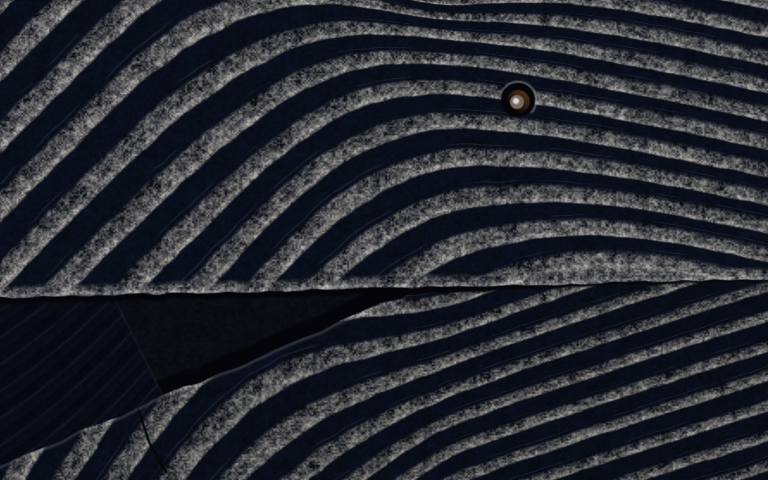
Write a Shadertoy shader that draws this texture.

```glsl
// Two weathered corrugated slabs in raking light, with a dark gap and a bolt.
// Hyperbolic bends give each slab a groove index; its fractional part shapes
// shadow, lit lip and grainy stone. Layout space: 480 high, y pointing down.
const vec3 NAVY = vec3(0.037, 0.057, 0.108);
const vec3 INK = vec3(0.018, 0.021, 0.034);
const vec3 PALE = vec3(0.68, 0.67, 0.65);

float hash(vec2 p) {
    return fract(sin(dot(p, vec2(127.1, 311.7))) * 43758.5453);
}
float noise(vec2 p) {
    vec2 i = floor(p), f = fract(p);
    f = f * f * (3.0 - 2.0 * f);
    return mix(mix(hash(i), hash(i + vec2(1, 0)), f.x),
               mix(hash(i + vec2(0, 1)), hash(i + vec2(1, 1)), f.x), f.y);
}
// Mineral grain: broad mottling plus fine flecks
float grain(vec2 p) {
    return 0.24 * noise(p * 0.09) + 0.36 * noise(p * 0.27) + 0.4 * noise(p * 0.58 + 17.0);
}
// 1 where d is negative, with an edge of width w
float inside(float d, float w) {
    return 1.0 - smoothstep(-w, w, d);
}
// Soft line of width w around d = 0
float glow(float d, float w) {
    return exp(-d * d / (w * w));
}
// Smooth bend joining two straight slopes: tilt - swing and tilt + swing
float bend(float x, float tilt, float swing, float radius) {
    return tilt * x + swing * sqrt(x * x + radius * radius);
}
// Inverts d = spacing * n + spread * n * n
float grooveIndex(float d, float spacing, float spread) {
    float q = spacing * spacing;
    return 2.0 * d / (spacing + sqrt(max(q + 4.0 * spread * d, 0.05 * q)));
}
float segment(vec2 p, vec2 a, vec2 b) {
    vec2 v = b - a;
    return length(p - a - v * clamp(dot(p - a, v) / dot(v, v), 0.0, 1.0));
}

// One slab: n is the groove index, depth the half width of the shadow
vec3 corrugation(vec2 p, float n, float depth, float softness, float cut) {
    float w = 0.7 * fwidth(n) + 0.012;
    float f = fract(n + 0.5) - 0.5;
    float shadow = smoothstep(-depth - w, -depth + w, f)
                 * (1.0 - smoothstep(depth - w, depth + w + softness, f)) * cut;
    float g = grain(p);
    float fleck = smoothstep(0.78, 0.98, noise(p * 0.5 + 60.0));
    float light = 0.4 + 0.24 * glow(f + depth + 0.07, 0.075) + 1.15 * (g - 0.5);
    light += 0.22 * fleck - 0.1 * glow(f - depth - 0.06, 0.09);
    vec3 stone = mix(vec3(0.04, 0.05, 0.08), PALE, clamp(light, 0.0, 1.0));
    float scratch = glow(f - depth * 0.62, 0.018) * smoothstep(0.4, 0.7, noise(p * 0.03));
    vec3 hollow = NAVY * (0.55 + 0.8 * g) + 0.065 * scratch;
    return mix(stone, hollow, shadow);
}
vec3 upperSlab(vec2 p, float squeeze, float edge) {
    float axis = 20.0 + bend(p.x - 335.0, -0.41, 0.64, 105.0);
    float fan = 3.0 * glow(p.x - 380.0, 150.0);
    float n = grooveIndex(p.y - axis, mix(70.0, 28.0, squeeze), fan);
    n += 0.05 * (noise(p * 0.06) - 0.5);
    float right = smoothstep(430.0, 650.0, p.x);
    float cut = inside(p.y - edge + 10.0, 4.0) * inside(n - 5.5, 0.05);
    return corrugation(p, n, mix(0.27, 0.21, right), mix(0.03, 0.16, right), cut);
}
vec3 lowerSlab(vec2 p, float squeeze) {
    float axis = 416.0 + bend(p.x - 265.0, -0.95, 0.65, 95.0);
    float n = grooveIndex(p.y - axis, mix(78.0, 30.0, squeeze), 0.0);
    n += 0.05 * (noise(p * 0.06 + 9.0) - 0.5);
    float depth = mix(0.26, 0.31, smoothstep(250.0, 600.0, p.x));
    return 0.93 * corrugation(p, n, depth, 0.04, 1.0);
}
// Shaded recess: ribbed on the left, a plain facet and a black wedge on the right
vec3 recess(vec2 p, float rim, float px) {
    float g = grain(p);
    float seam = p.x - 115.0 - 0.5 * (p.y - 300.0);
    float f = fract((p.y + 0.65 * p.x + 0.0016 * p.x * p.x) / 27.0);
    float rib = glow(f - 0.5, 0.07) * (0.3 + 0.7 * noise(p * 0.05));
    vec3 ribbed = mix(INK, NAVY, 0.35 + 0.5 * f) * (0.6 + 0.7 * g) + 0.055 * rib;
    vec3 facet = vec3(0.04, 0.048, 0.075) * (0.45 + 1.1 * g);
    facet = mix(facet, INK, smoothstep(-18.0, -14.0, p.y - rim));
    return mix(facet, ribbed, inside(seam, px)) + 0.035 * glow(seam, 1.5);
}
// Recessed bolt: black well, bronze washer, silver head
vec3 bolt(vec3 col, vec2 q, float px) {
    float r = length(q);
    col = mix(col, PALE * 0.75, 0.6 * glow(r - 18.0, 1.6) * smoothstep(-3.0, 3.0, q.x - q.y));
    col = mix(col, INK, inside(r - 17.0, px));
    vec3 bronze = vec3(0.27, 0.17, 0.09) * (0.6 + 0.035 * (q.x - q.y));
    col = mix(col, bronze, inside(length(q - vec2(0.0, 1.5)) - 11.5, px));
    col = mix(col, vec3(0.46, 0.41, 0.38), inside(length(q - vec2(-1.0, 2.0)) - 7.0, px));
    return mix(col, vec3(0.88, 0.85, 0.83), inside(length(q - vec2(-2.0, 1.0)) - 3.0, 1.5));
}

void mainImage(out vec4 fragColor, in vec2 fragCoord) {
    float px = 480.0 / iResolution.y;
    vec2 p = vec2(fragCoord.x, iResolution.y - fragCoord.y) * px;
    float squeeze = smoothstep(130.0, 470.0, p.x);
    float edge = 298.0 - 0.025 * p.x + 2.5 * (noise(vec2(p.x * 0.07, 3.0)) - 0.5);
    float rim = 465.0 - 0.42 * p.x + 4.0 * (noise(vec2(p.x * 0.05, 8.0)) - 0.5);
    // Lower slab with its crack, then the recess and the shadow under the edge
    vec3 col = lowerSlab(p, squeeze);
    float crack = min(segment(p, vec2(138, 408), vec2(149, 442)),
                      segment(p, vec2(149, 442), vec2(166, 472)));
    col = mix(col, INK, inside(crack - 1.2, px));
    col += 0.13 * glow(p.y - rim - 2.0, 2.0) * inside(p.x - 400.0, 20.0);
    col = mix(col, recess(p, rim, px), inside(p.y - rim, px));
    float overhang = mix(6.0, 2.0, smoothstep(430.0, 620.0, p.x));
    col = mix(col, INK, inside(p.y - edge - overhang, 2.0));
    // Upper slab with a bright broken edge
    vec3 top = upperSlab(p, squeeze, edge);
    top += 0.16 * glow(p.y - edge + 2.0, 2.2) * (0.4 + noise(p * 0.2));
    top = bolt(top, p - vec2(518.0, 100.0), px);
    fragColor = vec4(mix(col, top, inside(p.y - edge, px)), 1.0);
}
```
